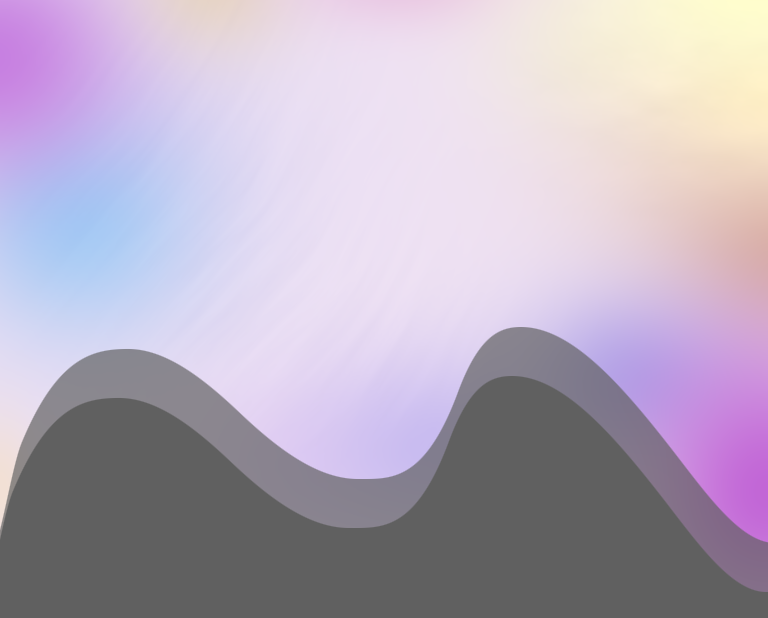
This background is drawn by a WebGL 2 fragment shader. Its source:

```glsl
#version 300 es
precision highp float;

uniform vec2 u_resolution;
out vec4 fragColor;

const vec3 PALE = vec3(0.937, 0.886, 0.953);
const vec3 GRAY = vec3(0.376);
const float VEIL = 0.68;
const vec2 FRONT_SHIFT = vec2(0.0117, -0.0638);

// Ridge knots: x, height, slope
const int KNOTS = 9;
const vec3 ridge[KNOTS] = vec3[](
    vec3(0.0, 0.1146, 4.0), vec3(0.0286, 0.2292, 2.4), vec3(0.1667, 0.3503, 0.0),
    vec3(0.3125, 0.2669, -0.95), vec3(0.4661, 0.181, 0.0), vec3(0.5964, 0.2943, 2.7),
    vec3(0.6784, 0.3789, 0.0), vec3(0.8724, 0.2227, -1.28), vec3(1.0091, 0.0977, 0.0));

float hash(vec2 p) {
    p = fract(p * vec2(0.1031, 0.1173));
    p += dot(p, p.yx + 33.33);
    return fract((p.x + p.y) * p.x * 17.0);
}

float noise(vec2 p) {
    vec2 i = floor(p);
    vec2 f = fract(p);
    f = f * f * (3.0 - 2.0 * f);
    float low = mix(hash(i), hash(i + vec2(1, 0)), f.x);
    float high = mix(hash(i + vec2(0, 1)), hash(i + vec2(1, 1)), f.x);
    return mix(low, high, f.y);
}

float fbm(vec2 p) {
    float sum = 0.0;
    float amp = 0.5;
    for (int i = 0; i < 4; i++) {
        sum += amp * noise(p);
        p = p * 2.03 + 11.7;
        amp *= 0.5;
    }
    return sum;
}

float spot(vec2 p, vec2 centre, vec2 radius) {
    vec2 d = (p - centre) / radius;
    return exp(-dot(d, d));
}

vec3 glow(vec3 base, vec2 p, vec2 centre, vec2 radius, vec3 tint, float strength) {
    return mix(base, tint, strength * spot(p, centre, radius));
}

// Smooth cubic curve through the knots
float ridgeHeight(float x) {
    float height = ridge[0].y;
    for (int i = 0; i < KNOTS - 1; i++) {
        vec3 a = ridge[i];
        vec3 b = ridge[i + 1];
        float span = b.x - a.x;
        float t = clamp((x - a.x) / span, 0.0, 1.0);
        float s = 1.0 - t;
        float curve = mix(a.y, b.y, t * t * (3.0 - 2.0 * t))
                    + span * t * s * (a.z * s - b.z * t);
        height = x >= a.x ? curve : height;
    }
    return height;
}

float hill(vec2 p, vec2 shift) {
    float d = ridgeHeight(p.x + shift.x) + shift.y - p.y;
    return clamp(0.5 + d / max(fwidth(d), 1e-5), 0.0, 1.0);
}

vec3 sky(vec2 p) {
    vec3 c = PALE;
    // Left side: lavender, blue, purple, cream
    c = glow(c, p, vec2(0.15, 0.55), vec2(0.23, 0.25), vec3(0.82, 0.81, 0.95), 0.7);
    c = glow(c, p, vec2(0.10, 0.525), vec2(0.14, 0.14), vec3(0.62, 0.80, 0.96), 0.95);
    c = glow(c, p, vec2(-0.01, 0.73), vec2(0.17, 0.15), vec3(0.78, 0.50, 0.88), 1.0);
    c = glow(c, p, vec2(0.0, 0.17), vec2(0.05, 0.09), vec3(0.95, 0.88, 0.82), 0.9);
    // Top edge: beige, pink, cream
    c = glow(c, p, vec2(0.28, 0.83), vec2(0.10, 0.09), vec3(0.90, 0.83, 0.75), 0.95);
    c = glow(c, p, vec2(0.53, 0.83), vec2(0.15, 0.06), vec3(0.91, 0.76, 0.88), 0.9);
    c = glow(c, p, vec2(0.76, 0.73), vec2(0.13, 0.11), vec3(0.94, 0.91, 0.87), 0.8);
    // Right side: tan, peach, yellow
    c = glow(c, p, vec2(0.92, 0.57), vec2(0.19, 0.13), vec3(0.91, 0.82, 0.79), 0.7);
    c = glow(c, p, vec2(1.03, 0.48), vec2(0.15, 0.13), vec3(0.85, 0.69, 0.62), 0.95);
    c = glow(c, p, vec2(1.04, 0.68), vec2(0.20, 0.11), vec3(1.0, 0.92, 0.76), 1.0);
    c = glow(c, p, vec2(0.99, 0.82), vec2(0.23, 0.13), vec3(1.0, 0.995, 0.80), 1.0);
    // Low glows behind the hills
    c = glow(c, p, vec2(0.40, 0.20), vec2(0.15, 0.11), vec3(0.87, 0.78, 0.95), 0.7);
    c = glow(c, p, vec2(0.57, 0.22), vec2(0.16, 0.12), vec3(0.77, 0.72, 0.94), 0.9);
    c = glow(c, p, vec2(0.82, 0.31), vec2(0.14, 0.11), vec3(0.70, 0.67, 0.91), 1.0);
    c = glow(c, p, vec2(1.0, 0.165), vec2(0.17, 0.20), vec3(0.76, 0.40, 0.84), 1.0);
    return c;
}

// Fine slanted strands, steeper toward the top
float strands(vec2 p) {
    float across = p.y - 0.55 * p.x - 0.9 * p.x * p.y + 0.03 * noise(p * 9.0);
    float along = p.x + 0.7 * p.y;
    float mask = spot(p, vec2(0.28, 0.56), vec2(0.20, 0.24))
               + spot(p, vec2(0.46, 0.36), vec2(0.20, 0.12));
    return (fbm(vec2(along * 7.0, across * 65.0)) - 0.47) * min(mask, 1.0);
}

void main() {
    vec2 p = gl_FragCoord.xy / u_resolution.x;
    vec3 color = sky(p) + 0.035 * strands(p) * vec3(1.0, 1.0, 0.5);

    // Soft mottling in the upper right
    float mottle = fbm(p * vec2(14.0, 30.0)) - 0.47;
    color += 0.04 * mottle * spot(p, vec2(0.88, 0.68), vec2(0.17, 0.16));

    color = mix(color, GRAY, VEIL * hill(p, vec2(0.0)));
    color = mix(color, GRAY, hill(p, FRONT_SHIFT));
    fragColor = vec4(clamp(color, 0.0, 1.0), 1.0);
}
```
